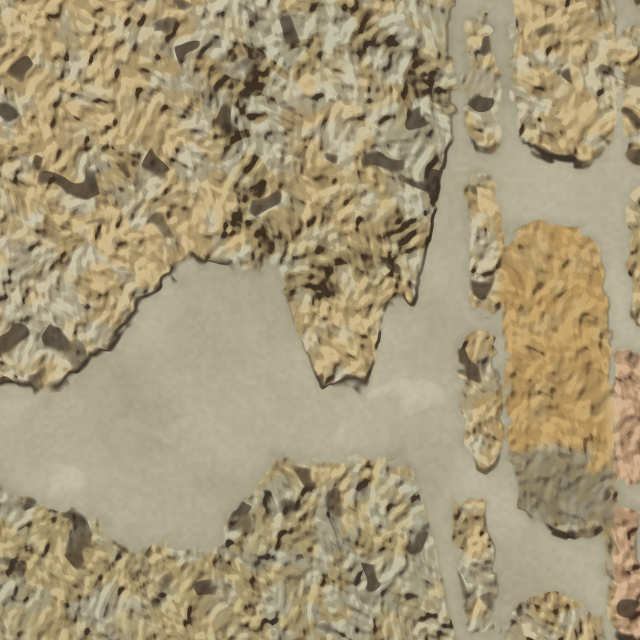
This texture is drawn by a Shadertoy shader. Its source:

```glsl
// Weathered masonry: flaky, stained stones bedded in smooth pale mortar.
// Distance shapes place the stones; warped cellular noise gives their flakes,
// a shifted difference of it gives relief, and lower rims catch dark shadow.

#define FLAKE_SCALE 58.0
#define FLAKE_SOFT 6.5
#define RELIEF 0.85
#define EDGE_WOBBLE 0.026
#define EDGE_BLUR 0.004
#define RIM_DARK 0.85
#define STAIN 0.40
#define PIT_DARK 0.75

const vec3 CREVICE = vec3(0.25, 0.21, 0.17);
const vec3 SHADE = vec3(0.50, 0.465, 0.385);
const vec3 BODY = vec3(0.645, 0.61, 0.505);
const vec3 CREAM = vec3(0.785, 0.76, 0.655);
const vec3 MORTAR = vec3(0.685, 0.662, 0.562);
const vec3 OCHRE = vec3(1.03, 0.95, 0.82);
const vec3 COOL = vec3(0.965, 0.985, 0.99);
const vec3 ORANGE = vec3(1.07, 0.92, 0.70);
const vec3 ROSE = vec3(1.05, 0.91, 0.85);

vec2 hash2(vec2 p) {
    vec2 q = vec2(dot(p, vec2(127.1, 311.7)), dot(p, vec2(269.5, 183.3)));
    return fract(sin(q) * 43758.5);
}

// Soft cellular noise: a random tone per cell, blended at the borders
float cells(vec2 p) {
    vec2 cell = floor(p), f = p - cell;
    float total = 0.0, tone = 0.0;
    for (int y = -1; y <= 1; y++)
    for (int x = -1; x <= 1; x++) {
        vec2 g = vec2(x, y);
        vec2 toSeed = g + 0.1 + 0.8 * hash2(cell + g) - f;
        float weight = exp(-FLAKE_SOFT * dot(toSeed, toSeed));
        total += weight;
        tone += weight * hash2(cell + g + 57.0).x;
    }
    return tone / total;
}

// Crinkled flake height, two octaves
float flakes(vec2 p) {
    vec2 q = p * FLAKE_SCALE * vec2(1.1, 0.85);
    q += 0.45 * sin(q.yx * vec2(0.9, 0.7) + 2.0 * sin(q * 0.31));
    return 0.66 * cells(q) + 0.34 * cells(q * 1.9 + 9.0);
}

float roundBox(vec2 p, vec2 halfSize, float radius) {
    vec2 q = abs(p) - halfSize + radius;
    return length(max(q, 0.0)) + min(max(q.x, q.y), 0.0) - radius;
}

// Large stone with a scalloped underside
float upperStone(vec2 p) {
    float base = 0.39 + 0.20 * smoothstep(0.08, 0.32, p.x)
               - 0.20 * smoothstep(0.42, 0.51, p.x)
               + 0.13 * smoothstep(0.57, 0.61, p.x)
               + 0.25 * smoothstep(0.64, 0.71, p.x);
    return max((base - p.y) * 0.6, p.x - 0.71);
}

float lowerStone(vec2 p) {
    float top = 0.23 - 0.09 * smoothstep(0.0, 0.25, p.x)
              + 0.14 * smoothstep(0.31, 0.45, p.x)
              - 0.32 * smoothstep(0.63, 0.74, p.x);
    return (p.y - top) * 0.65;
}

// Three columns of upright stones with tapered ends, the middle one broad
float columns(vec2 p) {
    float d = 1.0;
    for (int k = 0; k < 3; k++) {
        bool broad = k == 1;
        float pitch = broad ? 0.58 : 0.25;
        float start = broad ? 0.407 : 0.12 - 0.01 * float(k);
        float row = floor((p.y - start) / pitch + 0.5);
        float sway = broad ? 0.0 : 0.035 * (hash2(vec2(row, k)).x - 0.5);
        vec2 centre = vec2(0.762 + 0.115 * float(k) + sway, start + row * pitch);
        float halfWidth = broad ? 0.084 : 0.027;
        vec2 local = p - centre;
        local.x += 0.06 * local.y;
        float along = local.y / (pitch * 0.45);
        float taper = 0.3 * halfWidth * pow(abs(along), 4.0);
        d = min(d, roundBox(local, vec2(halfWidth, pitch * 0.46), halfWidth) + taper);
    }
    return d;
}

float stones(vec2 p) {
    return min(min(upperStone(p), lowerStone(p)), columns(p));
}

void mainImage(out vec4 fragColor, in vec2 fragCoord) {
    vec2 p = fragCoord / iResolution.y;
    vec2 bent = p + 0.008 * sin(p.yx * 71.0 + 2.0 * sin(p * 43.0));
    float broadTone = cells(bent * 7.0 + 3.0);
    float patchTone = cells(bent * 17.0);
    float blotch = cells(bent * 36.0 + 21.0);
    float grain = cells(p * 130.0) - 0.5;

    // Stone mask and its shaded lower rim
    float wobble = EDGE_WOBBLE * (0.4 * patchTone + 0.6 * cells(bent * 48.0) - 0.5);
    float d = stones(p) + wobble;
    float inside = smoothstep(EDGE_BLUR, -EDGE_BLUR, d);
    float below = stones(p - vec2(-0.003, 0.013)) + wobble;
    float rim = smoothstep(-0.003, 0.006, below) * smoothstep(0.25, 0.6, cells(bent * 22.0 + 5.0));

    // Flake relief, lit from the upper left
    float height = flakes(p);
    float relief = height - flakes(p + vec2(-0.005, 0.007));
    vec2 ringPos = (p - vec2(0.53, 0.77)) / vec2(0.15, 0.19);
    float ring = exp(-16.0 * pow(length(ringPos) - 1.0 + 0.3 * (patchTone - 0.5), 2.0));
    float tone = 0.57 + RELIEF * relief + 0.5 * (height - 0.5) + 0.16 * (patchTone - 0.5);
    tone -= STAIN * ring * smoothstep(0.3, 0.75, blotch) + 0.07 * smoothstep(0.35, 0.2, p.y);

    // Stone colours by tone, then blotchy and regional tints
    vec3 stone = mix(CREVICE, SHADE, smoothstep(0.0, 0.28, tone));
    stone = mix(stone, BODY, smoothstep(0.2, 0.5, tone));
    stone = mix(stone, CREAM, smoothstep(0.5, 0.82, tone));
    float cool = max(smoothstep(0.5, 0.7, p.x) * smoothstep(0.55, 0.7, p.y), smoothstep(0.35, 0.2, p.y));
    cool = max(cool * step(p.x, 0.73), ring);
    float warm = smoothstep(0.3, 0.75, 0.35 * broadTone + 0.65 * blotch + 0.08);
    vec3 tint = mix(vec3(1.0), OCHRE, warm) * mix(vec3(1.0), COOL, cool);
    float middle = smoothstep(0.77, 0.79, p.x) * smoothstep(0.965, 0.95, p.x);
    float rust = middle * smoothstep(0.70, 0.66, p.y)
               * smoothstep(0.27, 0.295, p.y + 0.05 * (patchTone - 0.5) + 0.03 * (blotch - 0.5));
    float greyEnd = middle * (1.0 - rust) * smoothstep(0.31, 0.29, p.y) * smoothstep(0.15, 0.20, p.y);
    float rose = smoothstep(0.95, 0.97, p.x) * smoothstep(0.5, 0.45, p.y);
    stone = mix(stone, BODY, 0.35 * rust);
    stone *= mix(mix(tint, ORANGE, rust * (0.7 + 0.3 * blotch)), ROSE, rose);
    stone = mix(stone, SHADE * COOL, 0.6 * greyEnd);
    float pits = smoothstep(0.83, 0.94, cells(bent * 30.0 + 31.0)) * (1.0 - rust);
    stone = mix(stone, CREVICE, PIT_DARK * pits);
    stone = mix(stone, CREVICE * 0.8, RIM_DARK * rim);

    // Mortar: broad soft clouds, faint trowel streaks and pale spots
    float streak = sin(p.x * 31.0 + p.y * 17.0 + 2.0 * sin(p.y * 13.0));
    vec3 mortar = MORTAR + 0.07 * (broadTone - 0.5) + 0.03 * (patchTone - 0.5) + 0.008 * streak;
    mortar += 0.05 * smoothstep(0.85, 0.95, cells(bent * 14.0 + 13.0));
    mortar *= 1.0 - 0.05 * smoothstep(0.02, 0.0, d);

    fragColor = vec4(mix(mortar, stone, inside) + 0.03 * grain, 1.0);
}
```
